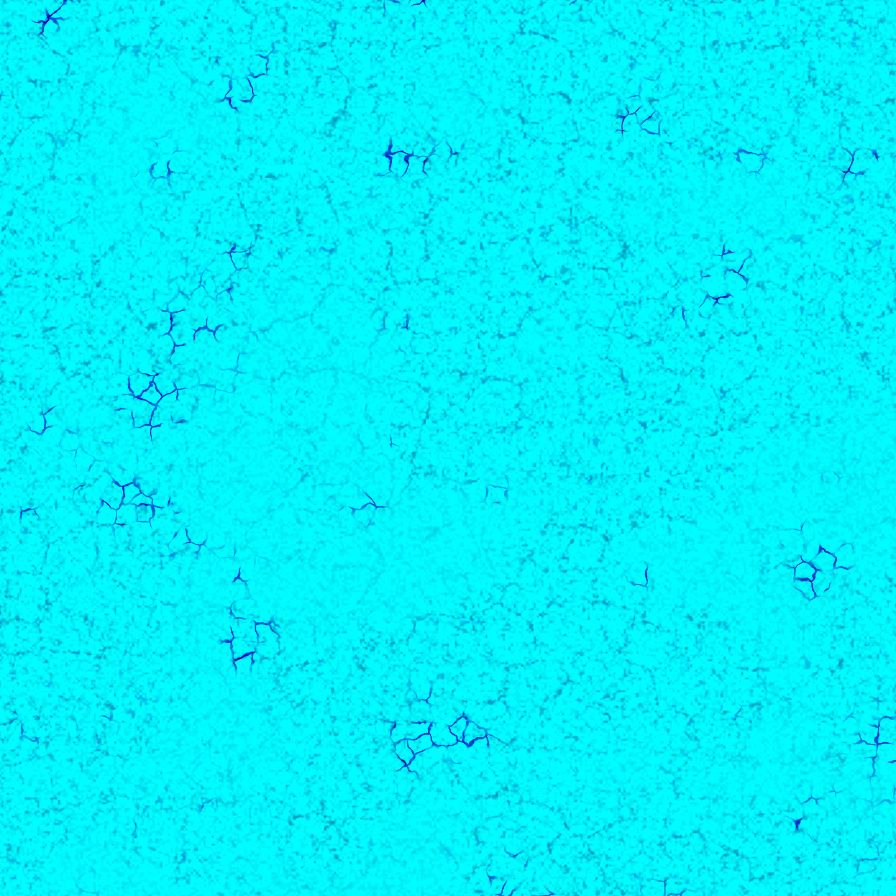
This texture is drawn by a Shadertoy shader. Its source:

```glsl
// Bright cyan glaze with fine teal speckle, faint crackle and rare blue cracks.
#define CRACK_CELLS 19.0
#define VEIN_CELLS 46.0
#define GRAIN_SCALE 350.0
#define PATCH_SCALE 11.0
#define GRAIN_DROP 0.058
#define SPECK_DROP 0.21
#define CRACK_DROP 0.11
#define VEIN_DROP 0.72
#define TEAL_INK vec3(0.0, 1.0, 0.66)
#define BLUE_INK vec3(0.0, 1.0, 0.22)
#define GLAZE vec3(0.0, 0.990, 0.997)

vec2 hash2(vec2 p) {
    vec3 q = fract(p.xyx * vec3(0.1031, 0.1030, 0.0973));
    q += dot(q, q.yzx + 33.33);
    return fract((q.xx + q.yz) * q.zy);
}

float noise(vec2 p) {
    vec2 cell = floor(p), f = fract(p);
    f = f * f * (3.0 - 2.0 * f);
    float low = mix(hash2(cell).x, hash2(cell + vec2(1, 0)).x, f.x);
    float high = mix(hash2(cell + vec2(0, 1)).x, hash2(cell + vec2(1, 1)).x, f.x);
    return mix(low, high, f.y);
}

float fbm(vec2 p) {
    float sum = 0.0, weight = 0.55;
    for (int i = 0; i < 3; i++) {
        sum += weight * noise(p);
        p = mat2(0.8, 0.6, -0.6, 0.8) * p * 2.03 + 17.3;
        weight *= 0.5;
    }
    return sum / 0.9625;
}

vec2 cellCentre(vec2 cell) {
    return 0.1 + 0.8 * hash2(cell);
}

// Distance to the nearest border between cells, even in width along the border.
float borderDistance(vec2 p) {
    vec2 cell = floor(p), f = fract(p), nearest = vec2(8.0);
    for (int y = -1; y <= 1; y++)
    for (int x = -1; x <= 1; x++) {
        vec2 offset = vec2(x, y);
        vec2 r = offset + cellCentre(cell + offset) - f;
        if (dot(r, r) < dot(nearest, nearest)) nearest = r;
    }
    float border = 8.0;
    for (int y = -2; y <= 2; y++)
    for (int x = -2; x <= 2; x++) {
        vec2 offset = vec2(x, y);
        vec2 r = offset + cellCentre(cell + offset) - f;
        vec2 across = r - nearest;
        if (dot(across, across) > 0.0001)
            border = min(border, dot(0.5 * (r + nearest), normalize(across)));
    }
    return border;
}

void mainImage(out vec4 fragColor, in vec2 fragCoord) {
    vec2 uv = fragCoord / iResolution.y;

    // Rough, wandering coordinates for the cracks
    vec2 wobble = vec2(fbm(uv * 80.0), fbm(uv * 80.0 + 41.0)) - 0.5;
    float crackGap = borderDistance((uv + wobble * 0.015) * CRACK_CELLS);
    float veinGap = borderDistance((uv + wobble * 0.011) * VEIN_CELLS + 13.0);

    // Calm areas stay flatter, veined areas hold the blue cracks
    float busy = smoothstep(0.22, 0.48, fbm(uv * 8.0 + 5.0));
    float veined = smoothstep(0.61, 0.78, fbm(uv * PATCH_SCALE + 71.0));

    // Fine grain and dark curly specks, gathered along the cracks
    float grain = 0.6 * noise(uv * GRAIN_SCALE) + 0.4 * noise(uv.yx * GRAIN_SCALE * 0.6 + 9.0);
    float curl = 1.0 - smoothstep(0.0, 0.16, abs(noise(uv * 120.0 + 19.0) - 0.5));
    float nearCrack = 1.0 - smoothstep(0.0, 0.09, crackGap);
    float nearVein = 1.0 - smoothstep(0.02, 0.18, veinGap);
    float density = grain - 0.065 + 0.08 * curl + 0.11 * nearCrack + 0.09 * nearVein;
    density += 0.06 * (fbm(uv * 40.0 + 23.0) - 0.5);
    float shade = GRAIN_DROP * smoothstep(0.43, 0.60, density) * mix(0.7, 1.0, busy);
    float speck = SPECK_DROP * smoothstep(0.63, 0.90, density) * mix(0.3, 1.0, busy);

    // Thin, dotted crackle lines
    float crack = 1.0 - smoothstep(0.01, 0.05, crackGap);
    crack *= smoothstep(0.28, 0.55, fbm(uv * 25.0 + 3.0)) * smoothstep(0.15, 0.7, grain);
    crack *= mix(0.5, 1.0, busy);

    // Rare clusters of small round cells outlined in broken blue
    float vein = 1.0 - smoothstep(0.02, 0.08, veinGap);
    vein *= veined * smoothstep(0.30, 0.70, noise(uv * 75.0 + 31.0));

    // Subtract the inks from the glaze
    float blueness = smoothstep(0.45, 0.80, noise(uv * 150.0 + 57.0));
    vec3 color = GLAZE - shade * mix(TEAL_INK, BLUE_INK, 0.3 * blueness);
    color -= speck * mix(TEAL_INK, BLUE_INK, blueness);
    color -= CRACK_DROP * crack * TEAL_INK;
    color -= VEIN_DROP * vein * BLUE_INK;

    fragColor = vec4(clamp(color, 0.0, 1.0), 1.0);
}
```
